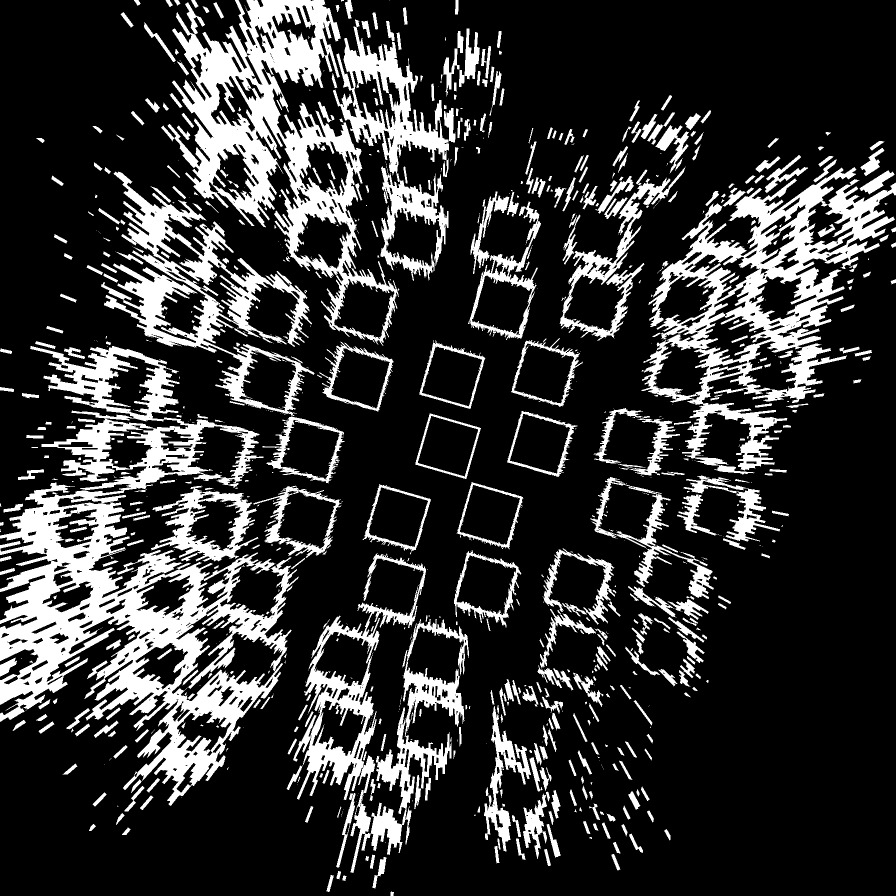
Write a WebGL 2 fragment shader that draws this background.

```glsl
#version 300 es
precision highp float;
// Black and white burst: a staggered lattice of tilted square outlines.
// Each outline is smeared along rays from the centre; hashed polar cells set
// how far each streak reaches, so crisp squares turn to ragged rings outwards.

#define COLUMN_STEP 0.0514
#define ROW_STEP 0.0781
#define STAGGER 2.28
#define HALF_SIDE 0.0285
#define TILT 0.28
#define LINE_WIDTH 0.0012
#define SMEAR 0.175
#define RAY_COUNT 900.0
#define DASH_LENGTH 0.019

uniform vec2 u_resolution;
out vec4 fragColor;

float hash(vec2 p) {
    vec3 q = fract(vec3(p.xyx) * 0.1031);
    q += dot(q, q.yzx + 33.33);
    return fract((q.x + q.y) * q.z);
}

// Smooth bump around one direction, in radians
float sector(float angle, float middle, float width) {
    float x = (angle - middle) / width;
    return exp(-x * x);
}

// Column shift of a row, in column steps
float rowShift(float row) {
    return -0.42 - 0.5 * row;
}

vec2 squareCentre(float row, float n) {
    float column = floor(n * STAGGER + rowShift(row) + 0.5);
    float x = column * COLUMN_STEP - row * 0.0046;
    return vec2(x, 0.002 - row * ROW_STEP + 0.025 * x);
}

bool inField(float row, float n) {
    return abs(n) < 3.5 && row < 5.5 && abs(row - 0.5 * n) < 4.65;
}

// True where the outline, smeared along the ray, covers the point
bool smearedSquare(vec2 q, vec2 ray, float reach) {
    vec2 edge = abs(q) - HALF_SIDE;
    float outline = abs(max(edge.x, edge.y));
    if (outline < LINE_WIDTH + 0.16 * reach) return true;

    // Distances along the ray to both crossings of the square
    vec2 a = (-HALF_SIDE - q) / ray;
    vec2 b = (HALF_SIDE - q) / ray;
    vec2 first = min(a, b);
    vec2 last = max(a, b);
    float enter = max(first.x, first.y);
    float leave = min(last.x, last.y);
    if (enter > leave) return false;
    if (enter < 0.0 && leave > 0.0) return min(-enter, leave) < 0.45 * reach;
    return max(enter, -leave) < reach;
}

float burst(vec2 p) {
    float dist = length(p);
    float angle = atan(p.y, p.x);
    vec2 dir = p / max(dist, 0.0001);

    // Polar dash cell and its random values
    float rayId = floor((angle + 3.2) / 6.2832 * RAY_COUNT);
    float dashId = floor(dist / DASH_LENGTH + hash(vec2(rayId, 7.0)));
    vec2 cell = vec2(rayId, dashId + 20.0);
    float luck = hash(cell);
    float sway = hash(cell + 131.0) - 0.5;
    float survival = hash(cell + 57.0);

    // Thin out two sectors far from the centre
    float sparse = 0.86 * sector(angle, 1.24, 0.27) + 0.8 * sector(angle, -0.98, 0.38);
    sparse *= smoothstep(0.2, 0.39, dist);
    if (survival < sparse) return 0.0;

    float gain = 1.0 + 0.2 * dot(dir, vec2(-0.85, 0.5));
    float reach = SMEAR * dist * dist * gain * (1.0 - 0.5 * sparse);
    reach *= pow(-log(max(luck, 0.001)), 0.65);
    p += vec2(-dir.y, dir.x) * sway * 0.11 * dist * dist;

    mat2 turn = mat2(cos(TILT), sin(TILT), -sin(TILT), cos(TILT));
    vec2 ray = turn * dir + 0.00001;
    float nearRow = floor(-p.y / ROW_STEP + 0.5);
    for (float i = -1.0; i <= 1.0; i++) {
        float row = nearRow + i;
        float nearN = floor((p.x / COLUMN_STEP - rowShift(row)) / STAGGER + 0.5);
        for (float j = -1.0; j <= 1.0; j++) {
            float n = nearN + j;
            if (!inField(row, n)) continue;
            if (smearedSquare(turn * (p - squareCentre(row, n)), ray, reach)) return 1.0;
        }
    }
    return 0.0;
}

void main() {
    // Average four points per pixel to smooth the edges
    float light = 0.0;
    for (int i = 0; i < 4; i++) {
        vec2 offset = vec2(i % 2, i / 2) * 0.5 - 0.25;
        vec2 p = (gl_FragCoord.xy + offset - 0.5 * u_resolution) / u_resolution.y;
        light += 0.25 * burst(p);
    }
    fragColor = vec4(vec3(light), 1.0);
}
```
